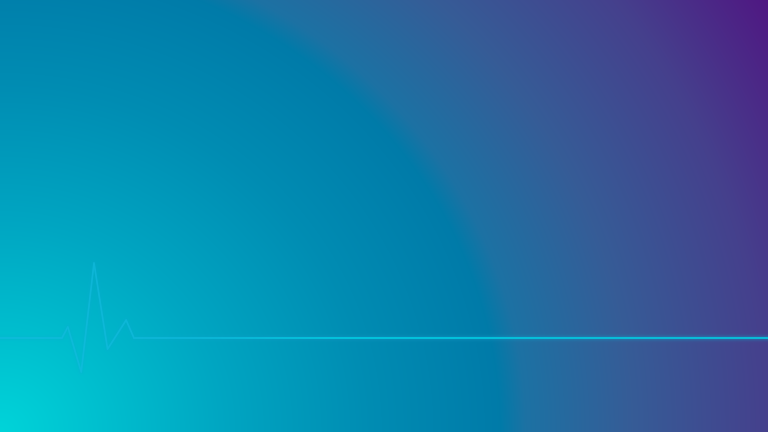
Give the GLSL for this background, as a Shadertoy shader.

```glsl
// A heartbeat trace glowing over a teal-to-violet backdrop.
// The backdrop is an elliptical colour ramp spreading from the lower left;
// the trace is a polyline distance field with a thin core and a soft halo.

const float BASELINE = 0.2176;

// Linear step from 0 to 1 between two radii
float ramp(float start, float end, float radius) {
    return clamp((radius - start) / (end - start), 0.0, 1.0);
}

float segmentDistance(vec2 p, vec2 a, vec2 b) {
    vec2 along = b - a;
    float t = clamp(dot(p - a, along) / dot(along, along), 0.0, 1.0);
    return length(p - a - along * t);
}

// Cyan core, deep teal rim, then blue and violet past the rim
vec3 backdrop(vec2 p, vec2 radii) {
    float r = length(p / radii);
    vec3 color = vec3(0.0, 0.83, 0.85);
    color = mix(color, vec3(0.0, 0.65, 0.76), ramp(0.0, 0.44, r));
    color = mix(color, vec3(0.0, 0.55, 0.70), ramp(0.44, 0.73, r));
    color = mix(color, vec3(0.0, 0.48, 0.66), ramp(0.73, 0.99, r));
    color = mix(color, vec3(0.11, 0.445, 0.64), ramp(0.99, 1.04, r));
    color = mix(color, vec3(0.21, 0.36, 0.59), ramp(1.04, 1.25, r));
    color = mix(color, vec3(0.27, 0.25, 0.55), ramp(1.25, 1.52, r));
    return mix(color, vec3(0.31, 0.09, 0.51), ramp(1.52, 1.77, r));
}

// Distance to the flat line with its single beat
float traceDistance(vec2 p, float rightEdge) {
    vec2 beat[9] = vec2[9](
        vec2(-0.1, BASELINE), vec2(0.1435, BASELINE), vec2(0.157, 0.243),
        vec2(0.188, 0.139), vec2(0.2176, 0.391), vec2(0.249, 0.192),
        vec2(0.292, 0.259), vec2(0.310, BASELINE),
        vec2(rightEdge + 0.1, BASELINE));
    float d = 1e3;
    for (int i = 0; i < 8; i++) {
        d = min(d, segmentDistance(p, beat[i], beat[i + 1]));
    }
    return d;
}

void mainImage(out vec4 fragColor, in vec2 fragCoord) {
    vec2 p = fragCoord / iResolution.y;
    float pixel = 1.0 / iResolution.y;
    float aspect = iResolution.x / iResolution.y;

    vec3 color = backdrop(p, vec2(1.17, 1.10));

    // The trace dims just after the beat and brightens to the right
    float d = traceDistance(p, aspect);
    float tail = smoothstep(0.32, 0.85, p.x);
    float core = 1.0 - smoothstep(0.0016 - 0.5 * pixel, 0.0016 + 0.8 * pixel, d);
    float halo = exp(-d * d / (0.006 * 0.006));
    vec3 coreColor = mix(vec3(0.08, 0.74, 0.88), vec3(0.0, 0.82, 0.90), tail);
    vec3 haloColor = mix(vec3(0.04, 0.66, 0.82), vec3(0.08, 0.58, 0.76), tail);
    color = mix(color, haloColor, halo * mix(0.25, 0.5, tail));
    color = mix(color, coreColor, core * mix(0.6, 0.9, tail));

    fragColor = vec4(color, 1.0);
}
```
